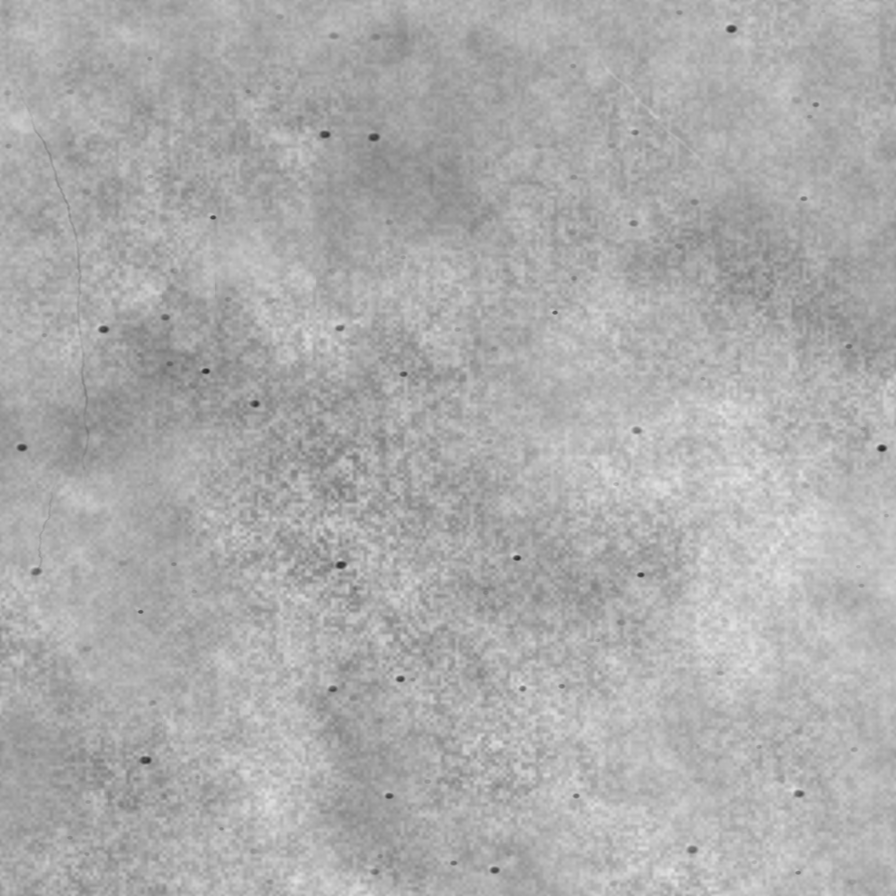
A WebGL 1 fragment shader for this texture:

```glsl
precision highp float;
// Weathered grey concrete: cloudy stains, fine grit, pits and hairline cracks.
uniform vec2 u_resolution;

float hash(vec2 p) {
  return fract(sin(dot(p, vec2(127.1, 311.7))) * 43758.5453);
}

float noise(vec2 p) {
  vec2 cell = floor(p), f = fract(p);
  f = f * f * (3.0 - 2.0 * f);
  float low = mix(hash(cell), hash(cell + vec2(1.0, 0.0)), f.x);
  float high = mix(hash(cell + vec2(0.0, 1.0)), hash(cell + 1.0), f.x);
  return mix(low, high, f.y);
}

float fbm(vec2 p) {
  float sum = 0.0, weight = 0.5;
  for (int i = 0; i < 6; i++) {
    sum += weight * noise(p);
    p = mat2(0.8, 0.6, -0.6, 0.8) * p * 2.03 + 17.3;
    weight *= 0.53;
  }
  return sum / 1.04;
}

// Soft round stain centred at c, with radii r.
float stain(vec2 p, vec2 c, vec2 r) {
  vec2 d = (p - c) / r;
  return exp(-dot(d, d));
}

// Sparse round marks on a jittered grid; each has its own size and strength.
float marks(vec2 p, float count, float chance, float radius, float seed) {
  vec2 cell = floor(p * count);
  vec2 centre = (cell + 0.2 + 0.6 * vec2(hash(cell + seed), hash(cell + seed + 31.0))) / count;
  float size = radius * (0.6 + 0.7 * hash(cell + seed + 57.0));
  float present = step(hash(cell + seed + 83.0), chance);
  float d = length((p - centre) * vec2(0.8, 1.1));
  return present * (0.4 + 0.6 * hash(cell + seed + 9.0)) * (1.0 - smoothstep(0.3 * size, size, d));
}

float hairline(float d, float width) {
  return 1.0 - smoothstep(0.0, width, abs(d));
}

void main() {
  vec2 p = gl_FragCoord.xy / u_resolution;
  vec2 warp = vec2(fbm(p * 5.0 + 3.0), fbm(p * 5.0 + 41.0)) - 0.5;
  vec2 q = p + 0.22 * warp;

  // Broad tones: dark upper middle, pale lower right, dark lower left corner.
  float tone = 0.678;
  tone -= 0.050 * stain(q, vec2(0.47, 0.76), vec2(0.30, 0.20));
  tone -= 0.045 * stain(q, vec2(0.13, 0.56), vec2(0.13, 0.09));
  tone -= 0.070 * stain(q, vec2(0.04, 0.05), vec2(0.17, 0.13));
  tone -= 0.050 * stain(q, vec2(0.58, 0.36), vec2(0.17, 0.10));
  tone -= 0.050 * stain(q, vec2(0.40, 0.14), vec2(0.06, 0.12));
  tone -= 0.035 * stain(q, vec2(0.90, 0.65), vec2(0.10, 0.12));
  tone += 0.070 * stain(q, vec2(0.86, 0.28), vec2(0.26, 0.30));
  tone += 0.050 * stain(q, vec2(0.25, 0.22), vec2(0.13, 0.18));
  tone += 0.080 * stain(q, vec2(0.49, 1.00), vec2(0.15, 0.04));
  tone += 0.040 * stain(q, vec2(0.30, 0.62), vec2(0.08, 0.07));

  // Cloudy mottling at two scales.
  tone += 0.21 * (fbm(q * 6.0 + 11.0) - 0.5);
  tone += 0.15 * (fbm(p * 24.0 + 5.0) - 0.5);

  // Grit, rough in a diagonal band and smooth elsewhere.
  float band = stain(q, vec2(0.43, 0.38), vec2(0.32, 0.32));
  float rough = clamp(0.2 + 0.7 * band + 1.8 * (fbm(p * 7.0 + 71.0) - 0.5), 0.1, 1.0);
  rough *= 1.0 - 0.8 * stain(q, vec2(0.17, 0.45), vec2(0.12, 0.05));
  float grit = 0.7 * noise(p * 245.0) + 0.5 * noise(p * 131.0 + 19.0) - 0.6;
  tone += grit * mix(0.09, 0.28, rough);

  // Pale scuffs and small dark pits with a light rim.
  tone += 0.07 * marks(p + 0.02 * warp, 17.0, 0.12, 0.016, 5.0);
  tone += 0.10 * marks(p + vec2(0.003, -0.003), 15.0, 0.13, 0.006, 23.0);
  tone -= 0.50 * marks(p, 15.0, 0.13, 0.0055, 23.0);
  tone -= 0.14 * marks(p, 34.0, 0.10, 0.005, 47.0);

  // Wandering cracks at the left and a pale scratch at the upper right.
  float wobble = 0.022 * (fbm(vec2(p.y * 22.0, 7.0)) - 0.5);
  float crackX = 0.092 - 0.7 * pow(max(p.y - 0.68, 0.0), 1.5) + wobble;
  float reach = smoothstep(0.42, 0.56, p.y) * (1.0 - smoothstep(0.82, 0.95, p.y));
  tone -= 0.12 * reach * (0.3 + 0.7 * noise(p * 30.0)) * hairline(p.x - crackX, 0.0028);
  float branchX = 0.035 + 0.22 * (p.y - 0.36) + 1.5 * wobble;
  float branch = smoothstep(0.34, 0.38, p.y) * (1.0 - smoothstep(0.42, 0.48, p.y));
  tone -= 0.07 * branch * hairline(p.x - branchX, 0.0025);
  float scratchX = 0.65 + 1.0 * (0.95 - p.y) + wobble;
  float scratch = smoothstep(0.80, 0.84, p.y) * (1.0 - smoothstep(0.92, 0.96, p.y));
  tone += 0.06 * scratch * hairline(p.x - scratchX, 0.005);

  gl_FragColor = vec4(vec3(clamp(tone, 0.0, 1.0)), 1.0);
}
```
